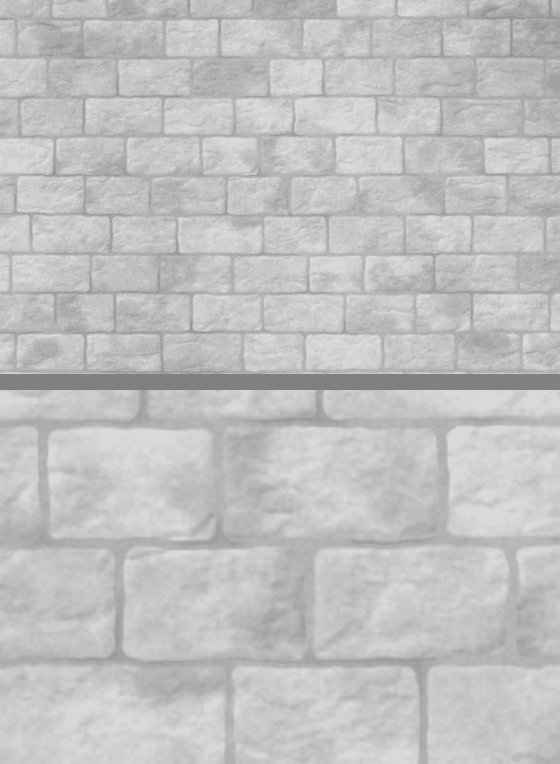
Top: the whole. Bottom: its middle third, enlarged.
Reproduce this texture procedurally as a Shadertoy shader.

```glsl
float hash(vec2 p) {
    vec3 q = fract(vec3(p.xyx) * 0.1031);
    q += dot(q, q.yzx + 33.33);
    return fract((q.x + q.y) * q.z);
}

float noise(vec2 p) {
    vec2 i = floor(p), f = fract(p);
    f = f * f * (3.0 - 2.0 * f);
    return mix(mix(hash(i), hash(i + vec2(1, 0)), f.x),
               mix(hash(i + vec2(0, 1)), hash(i + vec2(1, 1)), f.x), f.y);
}

float fbm(vec2 p) {
    float sum = 0.0, amplitude = 0.5;
    for (int i = 0; i < 5; i++) {
        sum += amplitude * noise(p);
        p = mat2(1.6, 1.2, -1.2, 1.6) * p + 7.3;
        amplitude *= 0.5;
    }
    return sum;
}

// Position of a vertical joint, in column units
float jointX(float column, float row) {
    return column + 0.27 * (hash(vec2(column + 31.0, row + 17.0)) - 0.5);
}

// Rough-hewn stone height, with creases
float stoneHeight(vec2 p) {
    float crease = abs(fbm(p * vec2(11.0, 17.0) + 40.0) - 0.48);
    return fbm(p * vec2(18.0, 26.0)) + 0.55 * smoothstep(0.0, 0.12, crease);
}

void mainImage(out vec4 fragColor, in vec2 fragCoord) {
    vec2 p = fragCoord / iResolution.y;
    float pixel = 1.0 / iResolution.y;
    vec2 pitch = vec2(0.1914, 0.105);

    // Slightly uneven courses and ragged stone edges
    vec2 q = p + 0.004 * (vec2(noise(p * 38.0), noise(p * 38.0 + 50.0)) - 0.5);
    q += 0.002 * (vec2(noise(p * 100.0), noise(p * 100.0 + 50.0)) - 0.5);
    q.y += 0.006 * (noise(p * vec2(3.0, 8.0) + 9.0) - 0.5);

    // Locate the stone: alternate rows shift, joints wander
    float rowY = (q.y - 0.006) / pitch.y;
    float row = floor(rowY);
    float shift = 0.2 + 0.41 * mod(row, 2.0) + 0.2 * (hash(vec2(row, 5.0) + 3.0) - 0.5);
    float u = q.x / pitch.x - shift;
    float column = floor(u);
    if (u < jointX(column, row)) column -= 1.0;
    else if (u >= jointX(column + 1.0, row)) column += 1.0;
    float left = jointX(column, row), right = jointX(column + 1.0, row);
    vec2 id = vec2(column + 20.0, row + 20.0);

    // Rounded box distance, negative inside the stone
    vec2 local = vec2(u - 0.5 * (left + right), rowY - row - 0.5) * pitch;
    vec2 halfSize = vec2(0.5 * (right - left), 0.5) * pitch - 0.0045;
    vec2 d = abs(local) - halfSize + 0.009;
    float dist = length(max(d, 0.0)) + min(max(d.x, d.y), 0.0) - 0.009;

    // Face: tone per stone, weathered patches, lit relief and grain
    vec2 seeded = p + 3.7 * vec2(hash(id), hash(id + 60.0));
    float relief = stoneHeight(seeded) - stoneHeight(seeded + vec2(-0.003, 0.004));
    float stain = smoothstep(0.45, 0.63, fbm(seeded * vec2(9.0, 11.0)));
    float grain = noise(p * 290.0) + noise(p * 140.0) - 1.0;
    float face = 0.783 + 0.065 * (hash(id + 11.0) - 0.5);
    face -= stain * mix(0.025, 0.11, hash(id + 23.0));
    face += clamp(0.15 * relief, -0.06, 0.04) + 0.034 * grain;
    face += 0.1 * (fbm(p * 32.0) - 0.48);

    // Worn rim: pale upper left, shaded lower right
    float rim = smoothstep(-0.012, -0.001, dist);
    float facing = clamp(dot(local / halfSize, vec2(-0.6, 0.8)), -1.0, 1.0);
    face += 0.035 * rim * facing;

    // Mortar, darkest in gaps along some of the joints
    float gap = smoothstep(0.4, 0.7, noise(p * vec2(13.0, 17.0) + 80.0));
    float depth = smoothstep(0.0, 0.003, dist) * (0.7 - 0.3 * facing);
    float mortar = 0.69 - 0.08 * gap * depth;
    mortar += 0.03 * grain + 0.05 * (fbm(p * 24.0 + 5.0) - 0.48);

    // Some stretches of edge are soft, others crisp
    float softness = smoothstep(0.45, 0.7, noise(p * 20.0 + 33.0));
    float edge = 0.0008 + 0.8 * pixel + 0.0014 * softness;
    float tone = mix(face, mortar, smoothstep(-edge, edge, dist));

    // Broad weathering, darker toward the upper right
    vec2 canvas = fragCoord / iResolution.xy;
    tone += 0.09 * (fbm(p * 2.5 + 14.0) - 0.48);
    tone -= 0.05 * smoothstep(0.65, 1.0, canvas.x) * smoothstep(0.35, 0.85, canvas.y);
    fragColor = vec4(vec3(clamp(tone, 0.58, 0.85)), 1.0);
}
```
